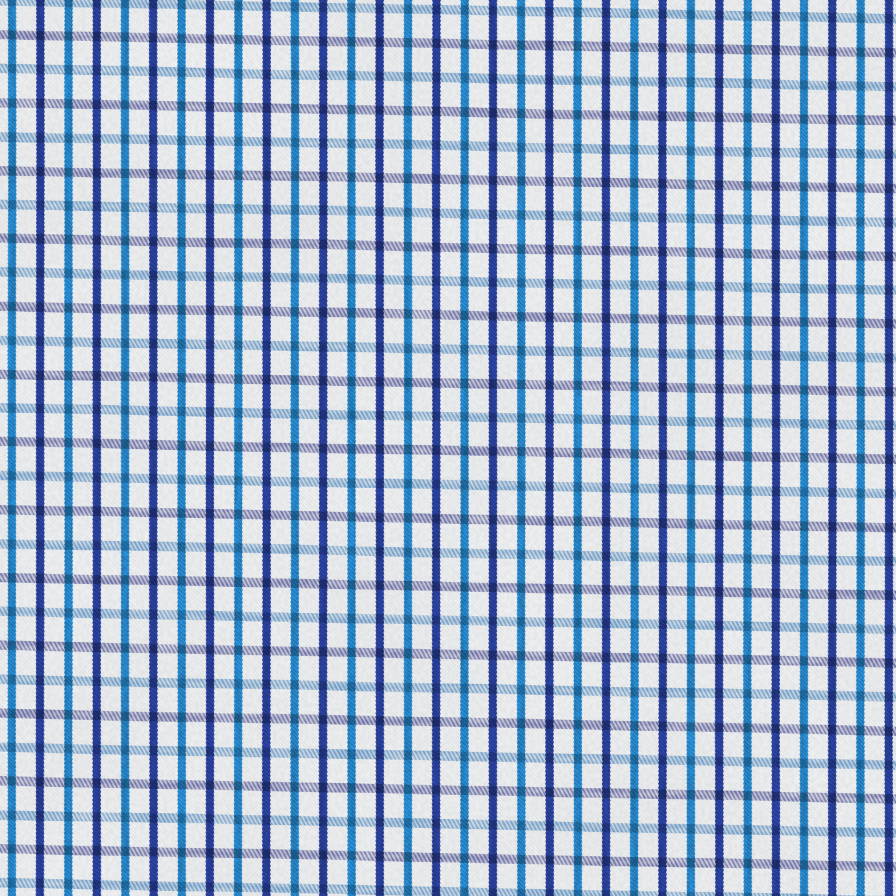
Give the GLSL for this pattern, as a WebGL 2 fragment shader.

```glsl
#version 300 es
precision highp float;

uniform vec2 u_resolution;
out vec4 fragColor;

const float TAU = 6.2831853;

const vec3 CLOTH = vec3(0.905, 0.912, 0.918);
const vec3 WARP_NAVY = vec3(0.125, 0.215, 0.575);
const vec3 WARP_AZURE = vec3(0.115, 0.49, 0.755);
const vec3 WEFT_MAUVE = vec3(0.44, 0.45, 0.65);
const vec3 WEFT_SKY = vec3(0.45, 0.62, 0.78);

const vec2 PERIOD = vec2(0.06315, 0.0757);   // one two-colour repeat
const vec2 ORIGIN = vec2(0.0449, 0.8854);    // centre of a navy and a mauve stripe
const vec2 HALF_WIDTH = vec2(0.0045, 0.0052);
const float WEFT_SLOPE = 0.020;
const float TWILL_PITCH = 0.0046;

vec2 hashGradient(vec2 cell) {
    vec3 p = fract(vec3(cell.xyx) * vec3(0.1031, 0.1030, 0.0973));
    p += dot(p, p.yzx + 33.33);
    float angle = TAU * fract((p.x + p.y) * p.z);
    return vec2(cos(angle), sin(angle));
}

float gradientNoise(vec2 p) {
    vec2 i = floor(p);
    vec2 f = p - i;
    vec2 w = f * f * f * (f * (f * 6.0 - 15.0) + 10.0);
    float a = dot(hashGradient(i), f);
    float b = dot(hashGradient(i + vec2(1, 0)), f - vec2(1, 0));
    float c = dot(hashGradient(i + vec2(0, 1)), f - vec2(0, 1));
    float d = dot(hashGradient(i + vec2(1, 1)), f - vec2(1, 1));
    return mix(mix(a, b, w.x), mix(c, d, w.x), w.y);
}

// Distance to the nearest line of a periodic set.
float lineDistance(float coord, float origin, float period) {
    return abs(fract((coord - origin) / period + 0.5) - 0.5) * period;
}

float coverage(float dist, float halfWidth, float pixel) {
    return smoothstep(halfWidth + 0.75 * pixel, halfWidth - 0.75 * pixel, dist);
}

// Diagonal wave from -1 to 1, faded where it is too fine to resolve.
float twill(vec2 p, float pitch, float lean, float pixel) {
    float fade = 1.0 - smoothstep(0.45, 0.9, pixel / pitch);
    return sin(TAU * (p.x + lean * p.y) / pitch) * fade;
}

void main() {
    vec2 uv = gl_FragCoord.xy / u_resolution;
    float pixel = 1.0 / min(u_resolution.x, u_resolution.y);

    // Slight skew and drift of the threads
    vec2 thread = uv;
    thread.x += 0.0007 * gradientNoise(uv * vec2(9.0, 3.0));
    thread.y += WEFT_SLOPE * uv.x + 0.0012 * gradientNoise(uv * vec2(4.0, 9.0) + 17.0);

    // Twill weave and yarn irregularity
    float hatch = twill(thread, TWILL_PITCH, 0.55, pixel);
    float fleck = twill(thread, TWILL_PITCH, 1.0, pixel);
    float grain = gradientNoise(uv * vec2(230.0, 190.0));
    float mottling = gradientNoise(uv * 6.0 + 41.0);
    float warpYarn = gradientNoise(vec2(uv.x * 160.0, uv.y * 14.0));
    float weftYarn = gradientNoise(vec2(uv.x * 14.0, thread.y * 160.0) + 73.0);

    vec2 halfWidth = HALF_WIDTH + vec2(0.0004 * fleck + 0.0003 * warpYarn, 0.0005 * weftYarn);
    vec2 shifted = ORIGIN + 0.5 * PERIOD;

    float navy = coverage(lineDistance(thread.x, ORIGIN.x, PERIOD.x), halfWidth.x, pixel);
    float azure = coverage(lineDistance(thread.x, shifted.x, PERIOD.x), halfWidth.x, pixel);
    float mauve = coverage(lineDistance(thread.y, ORIGIN.y, PERIOD.y), halfWidth.y, pixel);
    float sky = coverage(lineDistance(thread.y, shifted.y, PERIOD.y), halfWidth.y, pixel);

    // White ground
    vec3 color = CLOTH + 0.035 * grain + 0.012 * fleck + 0.015 * mottling;

    // Horizontal stripes, half hidden by the white yarn
    float weftShow = clamp(0.6 + 0.3 * hatch + 0.3 * weftYarn + 0.2 * grain, 0.0, 1.0);
    color = mix(color, WEFT_MAUVE, mauve * weftShow);
    color = mix(color, WEFT_SKY, sky * weftShow);

    // Vertical stripes, deeper where they cross the horizontal ones
    float crossing = 1.0 - 0.28 * mauve - 0.2 * sky;
    float warpTone = crossing * (1.0 + 0.10 * fleck + 0.14 * warpYarn + 0.12 * grain);
    color = mix(color, WARP_NAVY * warpTone, 0.96 * navy);
    color = mix(color, WARP_AZURE * warpTone, 0.96 * azure);

    fragColor = vec4(clamp(color, 0.0, 1.0), 1.0);
}
```
